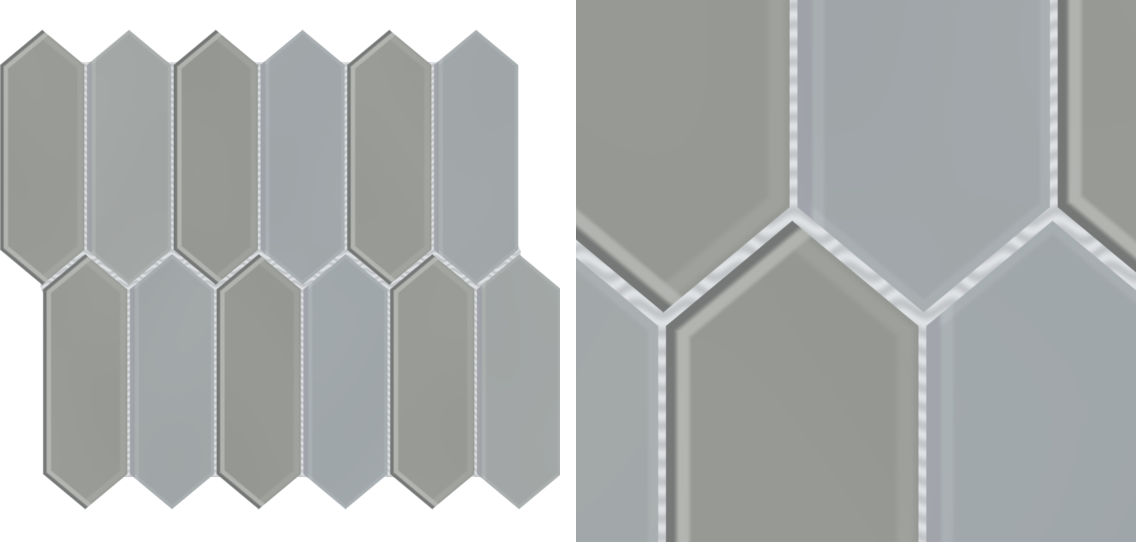
Left: the whole. Right: its middle third, enlarged.
Give the GLSL for this pattern, as a Shadertoy shader.

```glsl
// Signed distance to an upright picket: a bar with pointed ends
float picket(vec2 q) {
    q = abs(q);
    return max(q.x - 0.485, dot(q, vec2(0.6405, 0.768)) - 1.129);
}

// Depth inside the tile measured from its left-facing edges only
float leftDepth(vec2 q) {
    return min(q.x + 0.485, 1.129 - dot(vec2(-q.x, abs(q.y)), vec2(0.6405, 0.768)));
}

// Soft line of half width w centred on c
float band(float x, float c, float w) {
    return 1.0 - smoothstep(0.3 * w, w, abs(x - c));
}

// Cloudy tint inside the glass, from layered sines
float haze(vec2 p) {
    return 0.5 * sin(p.x * 3.1 + 1.7 * sin(p.y * 1.3)) + 0.5 * sin(p.y * 2.3 + 1.4 * sin(p.x * 2.7));
}

vec3 warmGlass(vec2 q, float column, float d) {
    vec3 c = vec3(0.600, 0.608, 0.590) - 0.012 * band(column, 2.0, 2.5);
    float depth = leftDepth(q);
    c += 0.035 * band(d, -0.05, 0.05);
    c = mix(c, vec3(0.72, 0.73, 0.715), 0.75 * band(depth, 0.068, 0.036));
    return mix(c, vec3(0.46, 0.47, 0.465), 1.0 - smoothstep(0.025, 0.05, depth));
}

vec3 coolGlass(vec2 q, float blueness, float d) {
    vec3 c = mix(vec3(0.638, 0.652, 0.642), vec3(0.628, 0.655, 0.672), blueness);
    float side = q.x + 0.485;
    c += 0.03 * band(d, -0.015, 0.035);
    c += 0.035 * band(side, 0.08, 0.035);
    return mix(c, vec3(0.63, 0.635, 0.665), 0.85 * (1.0 - smoothstep(0.04, 0.065, side)));
}

void mainImage(out vec4 fragColor, in vec2 fragCoord) {
    // One unit is the spacing between neighbouring tiles
    vec2 p = fragCoord / iResolution.xy * vec2(6.454, 6.252);
    float aa = 6.454 / iResolution.x;

    // Nearest and second nearest tile in two staggered rows of six
    float nearest = 1e3, second = 1e3;
    vec2 local = vec2(0.0), id = vec2(0.0);
    for (int row = 0; row < 2; row++) {
        for (int column = 0; column < 6; column++) {
            vec2 cell = vec2(column, row);
            vec2 q = p - vec2(0.487 + cell.x + 0.495 * cell.y, 4.437 - 2.588 * cell.y);
            float d = picket(q);
            if (d < nearest) {
                second = nearest;
                nearest = d;
                local = q;
                id = cell;
            } else {
                second = min(second, d);
            }
        }
    }

    // Alternating warm and cool glass
    vec3 blueness = id.y < 0.5 ? vec3(0.1, 0.75, 0.6) : vec3(0.55, 0.95, 0.3);
    vec3 tile = mod(id.x, 2.0) < 0.5
        ? warmGlass(local, id.x, nearest)
        : coolGlass(local, blueness[int(id.x) / 2], nearest);
    tile += 0.006 * haze(p + 3.7 * id.yx);

    // Pale joints with a woven backing, only between neighbouring tiles
    float weave = sin(p.y * 88.0 + 2.0 * sin(p.x * 31.0));
    vec3 grout = vec3(0.82, 0.83, 0.84) + 0.055 * weave;
    float joint = 1.0 - smoothstep(0.06, 0.06 + 2.0 * aa, nearest + second);

    vec3 color = mix(vec3(1.0), grout, joint);
    color = mix(color, tile, 1.0 - smoothstep(-aa, aa, nearest));
    fragColor = vec4(color, 1.0);
}
```
